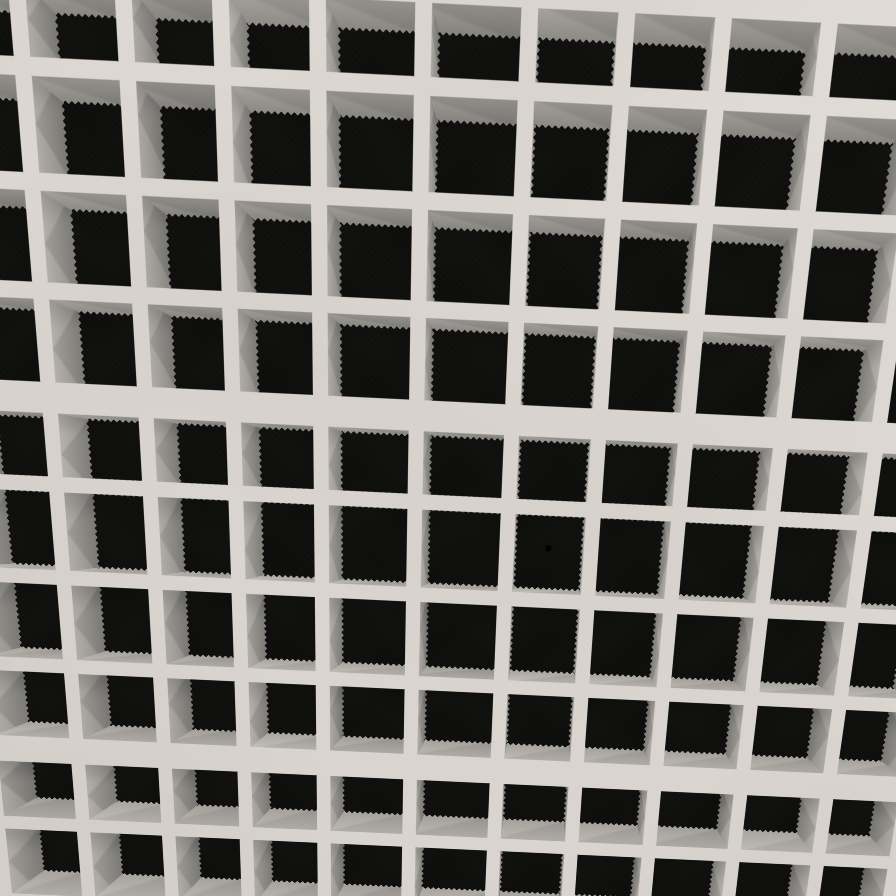
A Shadertoy shader for this pattern:

```glsl
// Deep white lattice of square openings over a dark void, seen in slight perspective.
#define ORIGIN vec2(0.3906, -0.0228)
#define PITCH vec2(0.1141, 0.1346)
#define HORIZON 4.6875
#define VIEW vec2(0.612, 0.573)
#define DEPTH 0.06
#define THIN 0.083
#define THICK 0.16
#define SERRATION 0.012
#define FRAME_COLOR vec3(0.85, 0.83, 0.81)
#define WALL_TINT vec3(1.0, 0.982, 0.95)
#define VOID_COLOR vec3(0.06, 0.06, 0.052)

// Projects a canvas point (y down) onto the grid plane.
vec2 toLattice(vec2 p) {
    vec2 d = p - ORIGIN;
    float w = 1.0 - (d.y - 0.026 * d.x) / HORIZON;
    return vec2(d.x, d.y - 0.051 * d.x) / (PITCH * w) + vec2(0.32, 0.0);
}

// Columns alternate two wide, two narrow.
float columnLine(float i) {
    return i + 0.045 * (2.0 - abs(mod(i, 4.0) - 2.0));
}

// Rows come in groups of four between thick rails.
float rowLine(float j) {
    float k = mod(j, 4.0);
    return k < 0.5 ? j : j - 0.155 + 0.02 * k + 0.009 * j;
}

float railHalfWidth(float j) {
    return mod(j, 4.0) < 0.5 ? THICK : THIN;
}

float boxDistance(vec2 p, vec2 lo, vec2 hi) {
    vec2 d = max(lo - p, p - hi);
    return max(d.x, d.y);
}

// Layered sines, roughly -1 to 1.
float ripple(vec2 p) {
    return 0.5 * sin(p.x * 2.3 + 1.7 * sin(p.y * 1.9))
         + 0.5 * sin(p.y * 3.1 + 1.3 * sin(p.x * 2.7));
}

void mainImage(out vec4 fragColor, in vec2 fragCoord) {
    vec2 p = fragCoord / iResolution.y;
    p.y = 1.0 - p.y;
    float aa = 0.8 / (iResolution.y * PITCH.x);

    // Front plane, and where the same sight line meets the back plane
    vec2 front = toLattice(p);
    vec2 back = toLattice(VIEW + (p - VIEW) / (1.0 - DEPTH));

    // Opening that contains this point
    vec2 cell = floor(front);
    if (front.x < columnLine(cell.x)) cell.x -= 1.0;
    if (front.y >= rowLine(cell.y + 1.0)) cell.y += 1.0;
    vec2 lo = vec2(columnLine(cell.x) + THIN,
                   rowLine(cell.y) + railHalfWidth(cell.y));
    vec2 hi = vec2(columnLine(cell.x + 1.0) - THIN,
                   rowLine(cell.y + 1.0) - railHalfWidth(cell.y + 1.0));

    // Depth at which the sight line strikes the side or the top/bottom wall
    vec2 ray = back - front;
    vec2 wallEdge = mix(lo, hi, step(0.0, ray));
    vec2 hit = abs(wallEdge - front) / max(abs(ray), vec2(1e-4));
    float depth = clamp(min(hit.x, hit.y), 0.0, 1.0);
    float sideWall = smoothstep(-0.05, 0.05, hit.y - hit.x);

    // Wall light with triangular facets
    vec2 local = (front - lo) / (hi - lo);
    float vary = ripple(cell * 1.7);
    float facet = smoothstep(-0.08, 0.08, depth - abs(local.y - 0.5 - 0.15 * vary) * 1.8);
    float sideLight = mix(0.69, 0.55, depth) - 0.07 * facet
                    - 0.08 * smoothstep(0.4, 0.0, local.y);
    float slant = smoothstep(-0.1, 0.1, depth - local.x + 0.2 * vary);
    float levelLight = mix(0.58, 0.69, step(0.0, ray.y)) - 0.09 * depth + 0.05 * slant;
    float light = mix(levelLight, sideLight, sideWall) + 0.02 * vary;
    vec3 color = light * WALL_TINT;

    // Void with faint mesh and a small pinhole
    float mesh = sin(back.x * 90.0) * sin(back.y * 90.0);
    vec3 dark = VOID_COLOR + 0.006 * mesh + 0.006 * ripple(back * 2.0);
    float pixel = 1.0 / iResolution.y;
    dark *= smoothstep(-pixel, pixel, length(p - VIEW - vec2(0.0, 0.039)) - 0.0035);
    vec2 ragged = back + SERRATION * sin(back.yx * 90.0);
    color = mix(dark, color, smoothstep(-aa, aa, boxDistance(ragged, lo, hi)));

    // Front face with a soft falloff toward the lower left
    vec3 face = FRAME_COLOR + 0.012 * ripple(p * 3.0)
              + 0.02 * (p.x - p.y);
    color = mix(color, face, smoothstep(-aa, aa, boxDistance(front, lo, hi)));

    fragColor = vec4(color, 1.0);
}
```
